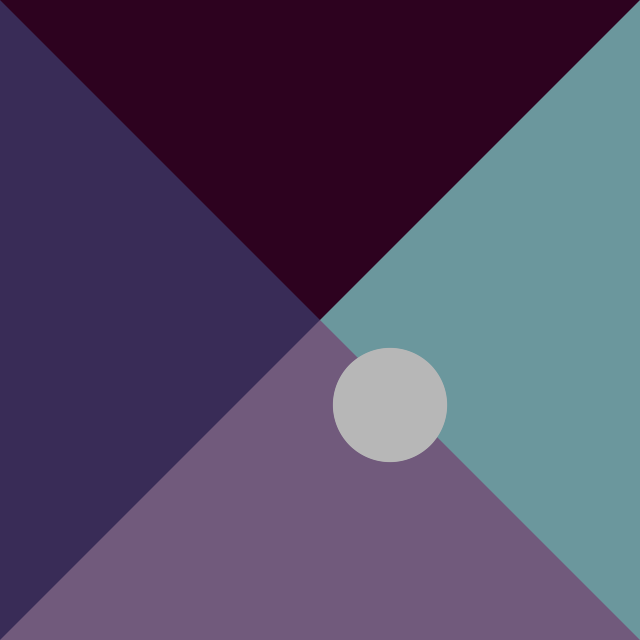
Reproduce this background procedurally as a three.js fragment shader.

```glsl
// Four flat triangles meet at the centre of the square, split by its diagonals,
// with a plain disc resting on the lower right diagonal.
// Signed distances to the diagonals and the disc give smooth masks for mixing.

varying vec2 vUv;

const vec3 TOP_PLUM = vec3(0.176, 0.006, 0.122);
const vec3 LEFT_INDIGO = vec3(0.222, 0.171, 0.343);
const vec3 RIGHT_TEAL = vec3(0.420, 0.592, 0.616);
const vec3 BOTTOM_MAUVE = vec3(0.443, 0.353, 0.488);
const vec3 DISC_GREY = vec3(0.716);

const vec2 DISC_CENTER = vec2(0.6094, 0.3672);
const float DISC_RADIUS = 0.0893;
const float EDGE_SOFTNESS = 0.0009;
const float INV_SQRT2 = 0.70711;

// Coverage of the side where the signed distance is positive
float coverage(float signedDistance) {
  return smoothstep(-EDGE_SOFTNESS, EDGE_SOFTNESS, signedDistance);
}

// Triangles chosen by the side of each diagonal
vec3 quarteredField(vec2 p) {
  float aboveRising = coverage((p.y - p.x) * INV_SQRT2);
  float aboveFalling = coverage((p.x + p.y - 1.0) * INV_SQRT2);
  vec3 lower = mix(BOTTOM_MAUVE, LEFT_INDIGO, aboveRising);
  vec3 upper = mix(RIGHT_TEAL, TOP_PLUM, aboveRising);
  return mix(lower, upper, aboveFalling);
}

void main() {
  vec3 color = quarteredField(vUv);

  // Disc over the triangles
  float disc = coverage(DISC_RADIUS - distance(vUv, DISC_CENTER));
  color = mix(color, DISC_GREY, disc);

  gl_FragColor = vec4(color, 1.0);
}
```
